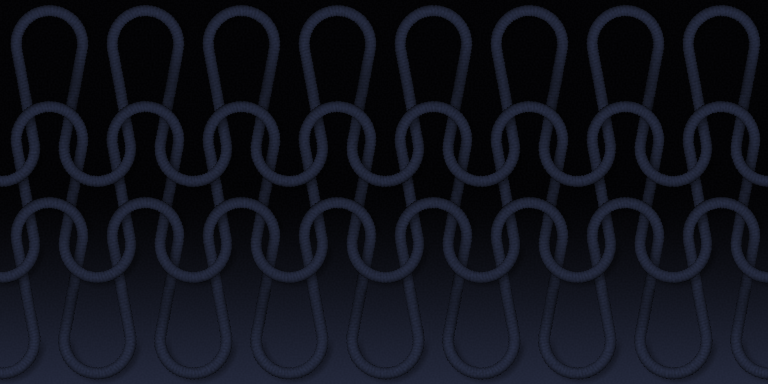
Give the GLSL for this pattern, as a Shadertoy shader.

```glsl
// Three interlocked rows of knitted yarn loops over a dark, fading backdrop.

const float PI = 3.14159265;
const float PITCH = 0.25;          // loop spacing, across and down
const float SHIFT = 0.0035;        // sideways offset of the whole fabric
const float ARC_RADIUS = 0.0865;   // centre line of each curl
const float ARC_OFFSET = 0.136;    // curl centre above or below its row
const float YARN_RADIUS = 0.0148;
const float FRONT_START = 0.12;    // height at which legs turn into front curls
const float TWISTS = 66.0;         // plies along half a loop
const vec3 YARN_COLOR = vec3(0.139, 0.161, 0.238);

struct Strand {
    float across;   // signed distance from the centre line
    float phase;    // twist angle of the plies
    float side;     // +1 right of the lower curl, -1 left of it
    vec2 normal;    // direction of increasing signed distance
};

vec2 hashGradient(vec2 cell) {
    vec3 h = fract(cell.xyx * vec3(0.1031, 0.1030, 0.0973));
    h += dot(h, h.yzx + 33.33);
    float angle = 2.0 * PI * fract((h.x + h.y) * h.z);
    return vec2(cos(angle), sin(angle));
}

float gradientNoise(vec2 p) {
    vec2 i = floor(p), f = p - i;
    vec2 u = f * f * f * (f * (f * 6.0 - 15.0) + 10.0);
    vec2 e = vec2(1.0, 0.0);
    float a = dot(hashGradient(i), f);
    float b = dot(hashGradient(i + e.xy), f - e.xy);
    float c = dot(hashGradient(i + e.yx), f - e.yx);
    float d = dot(hashGradient(i + e.xx), f - e.xx);
    return mix(mix(a, b, u.x), mix(c, d, u.x), u.y);
}

// Circular curls joined by straight legs that are tangent to both.
Strand knitStrand(vec2 p, float pitch, float radius, float arcOffset) {
    vec2 toArc = vec2(-0.25 * pitch, -arcOffset);
    float halfLeg = sqrt(dot(toArc, toArc) - radius * radius);
    float lean = asin(radius / length(toArc)) - atan(0.25 * pitch, arcOffset);
    vec2 tangent = vec2(sin(lean), -cos(lean));
    vec2 normal = vec2(cos(lean), sin(lean));

    // Mirror at each curl, then turn about the middle of the leg.
    float x = (fract(p.x / pitch + 0.5) - 0.5) * pitch;
    float side = x < 0.0 ? -1.0 : 1.0;
    vec2 q = vec2(abs(x) - 0.25 * pitch, p.y);
    float turn = dot(q, tangent) < 0.0 ? -1.0 : 1.0;
    q *= turn;

    float along = dot(q, tangent);
    float across = dot(q, normal);
    vec2 outward = normal;
    if (along > halfLeg) {
        vec2 v = q - toArc;
        across = length(v) - radius;
        along = halfLeg + radius * atan(dot(v, tangent), dot(v, normal));
        outward = v / max(length(v), 1e-4);
    }
    float halfLoop = halfLeg + radius * (0.5 * PI + lean);
    float twist = side * turn * along * PI * TWISTS / halfLoop;
    return Strand(turn * across, twist + turn * across * 110.0, side,
                  turn * outward * vec2(side, 1.0));
}

Strand rowStrand(vec2 p) {
    return knitStrand(p, PITCH, ARC_RADIUS, ARC_OFFSET);
}

float coverage(Strand s, float fuzz, float pixel) {
    float radius = YARN_RADIUS * (1.0 + 0.05 * cos(s.phase) + 0.14 * fuzz);
    return 1.0 - smoothstep(-0.7 * pixel, 0.7 * pixel, abs(s.across) - radius);
}

// Round shading; legs sink into the fabric, one side deeper than the other.
vec3 yarnShade(Strand s, float height, float fuzz) {
    float offset = clamp(s.across / YARN_RADIUS, -1.0, 1.0);
    float facing = sqrt(1.0 - offset * offset);
    float slant = dot(s.normal * offset, normalize(vec2(-0.5, 0.85)));
    float light = 0.30 + 0.70 * facing + 0.13 * slant;
    light *= 1.0 + 0.045 * cos(s.phase) + 0.14 * fuzz;
    float legLight = 0.79 + 0.09 * s.side;
    return YARN_COLOR * light * mix(legLight, 1.0, smoothstep(0.03, 0.17, height));
}

float curlShadow(vec2 p) {
    vec2 q = p - vec2(0.010, -0.006);
    float edge = abs(rowStrand(q).across) - YARN_RADIUS;
    return (1.0 - smoothstep(-0.010, 0.012, edge))
         * smoothstep(FRONT_START, FRONT_START + 0.05, abs(p.y));
}

vec3 backdrop(float y) {
    float fade = 1.0 - smoothstep(-0.14, 0.53, y);
    return mix(vec3(0.012, 0.012, 0.019), vec3(0.152, 0.174, 0.258), fade);
}

void mainImage(out vec4 fragColor, in vec2 fragCoord) {
    vec2 p = fragCoord / iResolution.y;
    float pixel = 1.0 / iResolution.y;
    float fuzz = gradientNoise(p * 150.0);
    vec3 color = backdrop(p.y);

    // Legs lie behind; curls and their shadows follow in a second layer.
    for (int layer = 0; layer < 2; layer++) {
        for (int row = 1; row <= 3 && layer == 1; row++)
            color *= 1.0 - 0.32 * curlShadow(p - vec2(SHIFT, float(row) * PITCH));
        for (int row = 1; row <= 3; row++) {
            vec2 q = p - vec2(SHIFT, float(row) * PITCH);
            bool isFront = abs(q.y) > FRONT_START;
            if (isFront != (layer == 1)) continue;
            Strand s = rowStrand(q);
            color = mix(color, yarnShade(s, abs(q.y), fuzz), coverage(s, fuzz, pixel));
        }
    }

    // Fine grain over everything.
    color += 0.014 * gradientNoise(p * 190.0 + 17.0) * vec3(0.9, 0.95, 1.2);
    fragColor = vec4(max(color, 0.0), 1.0);
}
```
